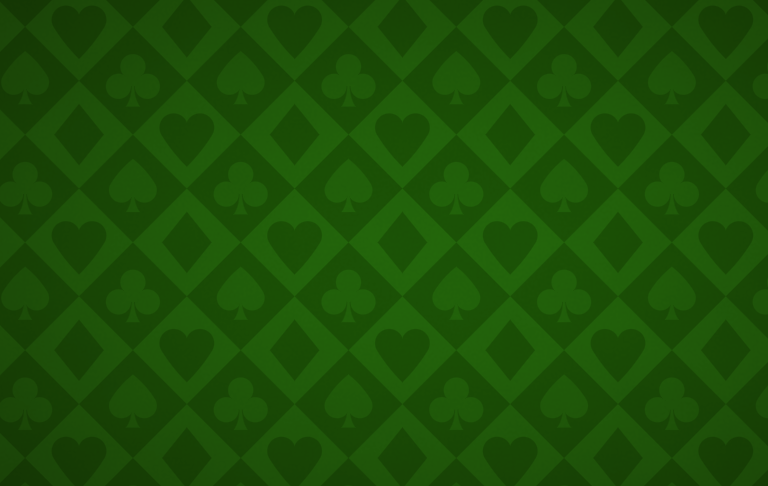
Write a Shadertoy shader that draws this pattern.

```glsl
// Card-suit cloth: a harlequin checker of light and dark green diamonds.
// Light cells alternate heart and lozenge, dark cells alternate spade and club,
// all drawn with distance functions under a soft vignette and faint mottling.

#define CELL 0.2218                      // lattice step, in canvas heights
#define ORIGIN vec2(0.1626, 0.0576)      // centre of the first light diamond
#define LIGHT vec3(0.136, 0.396, 0.043)
#define DARK vec3(0.106, 0.322, 0.022)
#define DARK_SUIT_TONE 0.85              // strength of spades and clubs
#define GLOW_CENTRE vec2(0.57, 0.50)     // brightest spot, in canvas fractions
#define VIGNETTE 0.66
#define MOTTLE 0.035
#define GRAIN 0.025

vec2 hashGradient(vec2 cell) {
    vec2 h = vec2(dot(cell, vec2(127.1, 311.7)), dot(cell, vec2(269.5, 183.3)));
    return 2.0 * fract(sin(h) * 43758.5) - 1.0;
}

float gradientNoise(vec2 p) {
    vec2 i = floor(p), f = fract(p);
    vec2 u = f * f * f * (f * (f * 6.0 - 15.0) + 10.0);
    vec2 e = vec2(1.0, 0.0);
    float a = dot(hashGradient(i), f);
    float b = dot(hashGradient(i + e.xy), f - e.xy);
    float c = dot(hashGradient(i + e.yx), f - e.yx);
    float d = dot(hashGradient(i + e.xx), f - e.xx);
    return mix(mix(a, b, u.x), mix(c, d, u.x), u.y);
}

float fbm(vec2 p) {
    float sum = 0.0, amp = 0.6;
    for (int k = 0; k < 4; k++) {
        sum += amp * gradientNoise(p);
        p = p * 2.03 + 17.0;
        amp *= 0.5;
    }
    return sum;
}

// Two round lobes, each joined to the tip by a tangent arc.
float heart(vec2 p, vec2 lobe, float r, float tipY) {
    p.x = abs(p.x);
    vec2 inward = normalize(vec2(-0.85, 0.527));
    vec2 w = lobe - vec2(0.0, tipY);
    float reach = (dot(w, w) - r * r) / (2.0 * (r - dot(w, inward)));
    vec2 v = p - lobe;
    float arc = length(v - reach * inward) - (reach + r);
    float below = max(v.y, dot(v, vec2(inward.y, -inward.x)));
    return min(length(v) - r, max(arc, below));
}

float lozenge(vec2 p, vec2 halfSize) {
    p = abs(p);
    return (dot(p / halfSize, vec2(1.0)) - 1.0) / length(1.0 / halfSize);
}

// Foot that flares out toward its flat base.
float stem(vec2 p, float top, float base) {
    float t = clamp((top - p.y) / (top - base), 0.0, 1.0);
    float side = (abs(p.x) - 0.012 - 0.053 * t * t * t) * 0.8;
    return max(side, max(p.y - top, base - p.y));
}

float spade(vec2 p) {
    float body = heart(vec2(p.x, -p.y), vec2(0.106, 0.015), 0.116, -0.275);
    return min(body, stem(p, 0.0, -0.218));
}

float club(vec2 p) {
    float top = length(p - vec2(0.0, 0.130)) - 0.117;
    float sides = length(vec2(abs(p.x), p.y) - vec2(0.134, -0.052)) - 0.117;
    float middle = length(p - vec2(0.0, 0.01)) - 0.065;
    return min(min(top, sides), min(middle, stem(p, 0.0, -0.240)));
}

float coverage(float d, float pixel) {
    return clamp(0.5 - d / pixel, 0.0, 1.0);
}

float isOdd(vec2 id) {
    return mod(id.x + id.y, 2.0);
}

void mainImage(out vec4 fragColor, in vec2 fragCoord) {
    vec2 p = fragCoord / iResolution.y;
    vec2 uv = fragCoord / iResolution.xy;
    vec2 q = (p - ORIGIN) / CELL;
    float pixel = 1.2 / (iResolution.y * CELL);

    // Light cells sit on lattice points, dark cells halfway between
    vec2 lightId = floor(q + 0.5), darkId = floor(q);
    vec2 a = q - lightId, b = q - darkId - 0.5;
    float lightCell = coverage(lozenge(a, vec2(0.5)), pixel);

    // Suits alternate in a checker within each set
    float lightSuit = isOdd(lightId) < 0.5
        ? heart(a, vec2(0.122, 0.065), 0.132, -0.298)
        : lozenge(a, vec2(0.230, 0.285));
    float darkSuit = isOdd(darkId) < 0.5 ? spade(b) : club(b);
    float tone = mix(DARK_SUIT_TONE * coverage(darkSuit, pixel),
                     1.0 - coverage(lightSuit, pixel), lightCell);
    vec3 col = mix(DARK, LIGHT, tone);

    // Vignette, gentler on red so the edges turn olive
    vec2 away = uv - GLOW_CENTRE;
    float shade = 1.0 / (1.0 + VIGNETTE * dot(away, away) * 1.35);
    col *= pow(vec3(shade), vec3(0.7, 1.0, 1.0));

    // Cloth wear: broad mottling and fine grain
    col *= 1.0 + MOTTLE * fbm(p * 9.0) + GRAIN * gradientNoise(p * 150.0);
    fragColor = vec4(col, 1.0);
}
```
